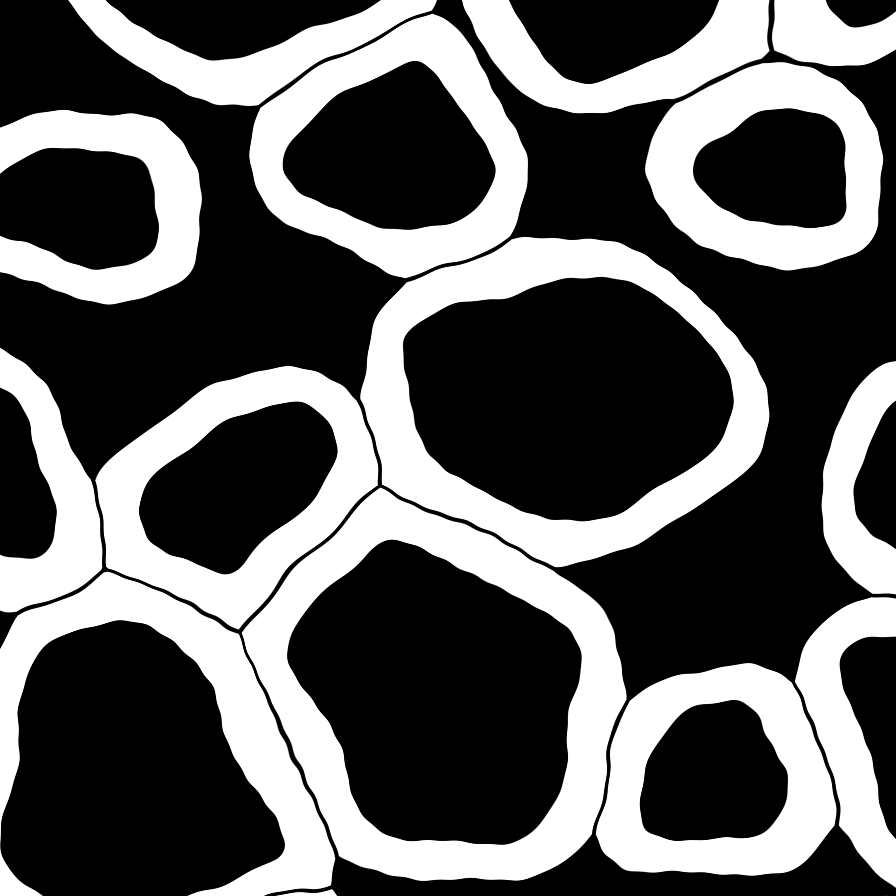
A Shadertoy shader for this pattern:

```glsl
// Packed wavy white cell walls on black, parted by thin dark seams where they touch.

const float TAU = 6.2831853;
const float SPACING = 0.32;    // mean distance between cell centres
const float WALL = 0.041;      // wall thickness
const float SEAM = 0.0042;     // width of the dark line between touching cells
const float ROUNDING = 0.035;  // softness of the inner corners
const vec3 LUMEN_COLOR = vec3(0.0);
const vec3 WALL_COLOR = vec3(1.0);

vec3 hash3(vec2 p) {
    vec3 q = fract(p.xyx * vec3(0.1031, 0.1030, 0.0973) + 0.137);
    q += dot(q, q.yxz + 33.33);
    return fract((q.xxy + q.yzz) * q.zyx);
}

float smoothMax(float a, float b, float k) {
    float h = max(k - abs(a - b), 0.0) / k;
    return max(a, b) + 0.25 * k * h * h;
}

// Layered sines that bend the outlines, from broad waves to fine ripples.
vec2 warp(vec2 p) {
    vec2 broad = sin(p.yx * 23.0 + 2.0 * sin(p * 11.0) + vec2(0.4, 2.1));
    vec2 middle = sin(p.yx * 57.0 + p * 31.0 + vec2(1.7, 4.2));
    vec2 fine = sin(p.yx * 171.0 - p * 93.0 + vec2(3.1, 0.8));
    return p + 0.0055 * broad + 0.0022 * middle + 0.0007 * fine;
}

// Staggered, jittered grid of centres.
vec2 cellCenter(vec2 id) {
    vec2 jitter = 0.44 * (hash3(id + 17.0).xy - 0.5);
    return SPACING * (id + 0.5 + jitter + vec2(0.5 * mod(id.y, 2.0), 0.0));
}

// Outline of one cell: outward direction in xy, signed distance in z.
vec3 cellOutline(vec2 p, vec2 id) {
    vec3 shape = hash3(id + 41.0);
    vec3 phase = TAU * hash3(id + 73.0);
    vec2 offset = p - cellCenter(id);
    float dist = max(length(offset), 1e-5);
    vec3 order = vec3(2.0, 3.0, 5.0);
    vec3 amount = vec3(0.05 + 0.12 * shape.y, 0.03 + 0.05 * shape.z, 0.022);
    vec3 angle = order * atan(offset.y, offset.x + 1e-6) + phase;
    float wave = 1.0 + dot(amount, sin(angle));
    float slope = dot(amount * order, cos(angle)) / wave;
    float radius = 0.12 + 0.10 * shape.x * shape.x;
    return vec3(offset / dist, (dist - radius * wave) * inversesqrt(1.0 + slope * slope));
}

// Coverage of the white wall at p; blur is the edge width.
float wallMask(vec2 p, float blur) {
    vec2 base = floor(p / SPACING);
    vec2 ownerId = base;
    vec3 owner = vec3(0.0, 0.0, 1e3);

    // Find the cell that owns this point.
    for (int j = -2; j <= 2; j++)
    for (int i = -2; i <= 2; i++) {
        vec2 id = base + vec2(i, j);
        vec3 cell = cellOutline(p, id);
        if (cell.z < owner.z) { owner = cell; ownerId = id; }
    }

    // Cut the owner back at the borders it shares with its neighbours.
    float outer = owner.z;
    float inner = owner.z;
    for (int j = -2; j <= 2; j++)
    for (int i = -2; i <= 2; i++) {
        vec2 id = base + vec2(i, j);
        if (id == ownerId) continue;
        vec3 cell = cellOutline(p, id);
        float border = (owner.z - cell.z) / max(length(owner.xy - cell.xy), 0.5);
        border += 0.5 * SEAM;
        outer = max(outer, border);
        inner = smoothMax(inner, border, ROUNDING);
    }

    // Keep the band between the outer edge and the varying inner edge.
    float thickness = WALL + 0.004 * sin(p.x * 19.0 + 2.0 * sin(p.y * 14.0));
    float insideCell = 1.0 - smoothstep(-blur, blur, outer);
    float outsideLumen = smoothstep(-blur, blur, inner + thickness);
    return insideCell * outsideLumen;
}

void mainImage(out vec4 fragColor, in vec2 fragCoord) {
    float pixel = 1.0 / iResolution.y;
    vec2 p = fragCoord * pixel + vec2(3.2, 5.1);
    float wall = wallMask(warp(p), 0.6 * pixel);
    fragColor = vec4(mix(LUMEN_COLOR, WALL_COLOR, wall), 1.0);
}
```
